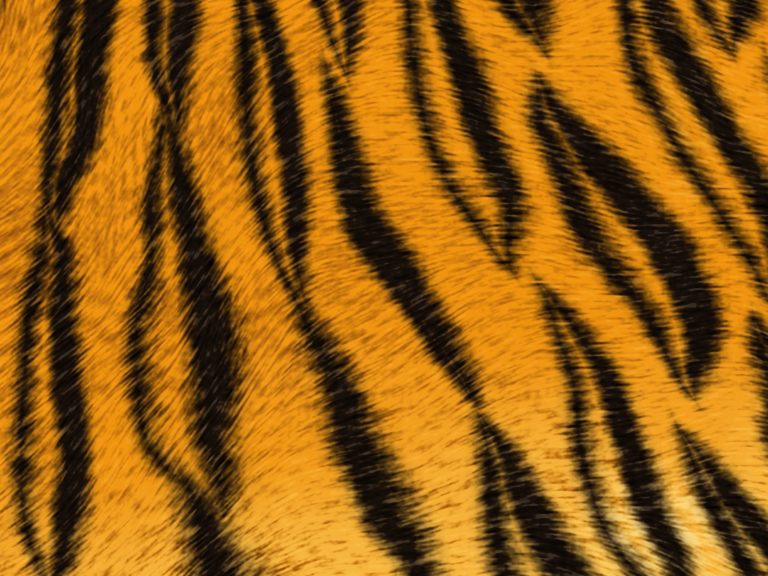
A Shadertoy shader for this texture:

```glsl
// Tiger fur: leaning black stripes, some split into open loops, over an orange coat.
// Stripes are tapered strokes scattered on a bent grid; the hairs are noise
// averaged along a direction field, which also frays the stripe edges.

float hash(vec2 p) {
    return fract(sin(dot(p, vec2(127.1, 311.7))) * 43758.5453);
}

float noise(vec2 p) {
    vec2 i = floor(p), f = fract(p);
    f = f * f * (3.0 - 2.0 * f);
    return mix(mix(hash(i), hash(i + vec2(1, 0)), f.x),
               mix(hash(i + vec2(0, 1)), hash(i + vec2(1, 1)), f.x), f.y);
}

// Hair strands, centred on zero
float hairStrands(vec2 p) {
    float angle = mix(1.0, -0.1, smoothstep(0.0, 1.2, p.x)) + 1.0 * (noise(p * 5.0) - 0.5);
    vec2 along = vec2(cos(angle), sin(angle));
    float sum = 0.0;
    for (int i = 0; i < 9; i++) {
        sum += noise((p + along * (float(i) - 4.0) * 0.0028) * 235.0);
    }
    return (sum / 9.0 - 0.5) * 3.2;
}

// Distance to the nearest stripe, negative inside
float stripeDistance(vec2 p) {
    float lean = mix(-0.12, 0.45, smoothstep(0.0, 0.9, p.x));
    vec2 q = p;
    q.x += (p.y - 0.5) * lean;
    q.x += 0.08 * (noise(p * 3.3 + 4.0) - 0.5) + 0.03 * (noise(p * 9.0) - 0.5);

    float d = 1.0;
    for (int i = -1; i <= 1; i++) {
        float column = floor(q.x / 0.205) + float(i);
        float stagger = 0.5 * mod(column, 2.0) + 0.35 * hash(vec2(column, 3.0));
        float row = floor(q.y / 0.64 + stagger);
        for (int j = -1; j <= 1; j++) {
            vec2 id = vec2(column, row + float(j));
            vec2 center = vec2((column + 0.35 + 0.3 * hash(id)) * 0.205,
                               (id.y + 0.5 - stagger) * 0.64);
            float t = (q.y - center.y) / mix(0.27, 0.38, hash(id + 17.0));
            float taper = max(1.0 - t * t, 0.0);
            float across = q.x - center.x - 0.07 * t * (hash(id + 9.0) - 0.5);

            // Two arms that part in the middle and join at the tips
            float opening = 0.052 * smoothstep(0.3, 0.8, hash(id + 5.0)) * taper * (1.0 - 0.4 * t);
            float width = mix(0.028, 0.039, hash(id + 31.0)) * sqrt(taper);
            width *= 1.0 + clamp(across * 7.0, -0.35, 0.35);
            width -= 0.006 + 0.2 * max(abs(t) - 1.0, 0.0);
            d = min(d, abs(abs(across) - opening) - width);
        }
    }
    return d;
}

void mainImage(out vec4 fragColor, in vec2 fragCoord) {
    vec2 p = fragCoord / iResolution.y;
    float hair = hairStrands(p);
    float patches = noise(p * 5.0 + 20.0) - 0.5;
    float tufts = noise(p * 28.0) - 0.5;

    // Orange coat, deeper on the left, paler toward the lower right
    vec3 deepOrange = vec3(0.62, 0.34, 0.05);
    vec3 brightOrange = vec3(0.94, 0.58, 0.06);
    vec3 paleGold = vec3(0.97, 0.74, 0.28);
    vec3 cream = vec3(0.98, 0.88, 0.58);
    float tone = 0.74 + 0.72 * hair + 0.5 * patches + 0.25 * tufts
               + 0.28 * smoothstep(0.0, 0.9, p.x);
    vec3 coat = mix(deepOrange, brightOrange, clamp(tone, -0.35, 1.0));
    float belly = smoothstep(0.42, 0.0, p.y + 0.12 - 0.14 * p.x + 0.2 * patches);
    float shine = 0.4 * smoothstep(1.1, 1.8, tone) + 0.85 * belly * smoothstep(0.2, 1.0, tone);
    coat = mix(coat, paleGold, min(shine, 1.0));
    float creamSpot = smoothstep(0.2, 0.0, length((p - vec2(1.15, 0.08)) * vec2(0.9, 1.2)));
    coat = mix(coat, cream, creamSpot * clamp(0.4 + hair, 0.0, 0.8));

    // Black stripes with greyish hairs and soft edges
    vec3 black = vec3(0.11, 0.072, 0.044) * (1.0 + 0.7 * hair);
    black += vec3(0.11, 0.1, 0.09) * smoothstep(0.15, 0.6, hair);
    float d = stripeDistance(p) + 0.011 * hair + 0.008 * tufts;
    vec3 color = mix(black, coat, smoothstep(-0.018, 0.021, d));

    // Brown shade beside the stripes and inside their loops
    color *= mix(0.82, 1.0, smoothstep(0.0, 0.035, d));
    fragColor = vec4(clamp(color, 0.0, 1.0), 1.0);
}
```
